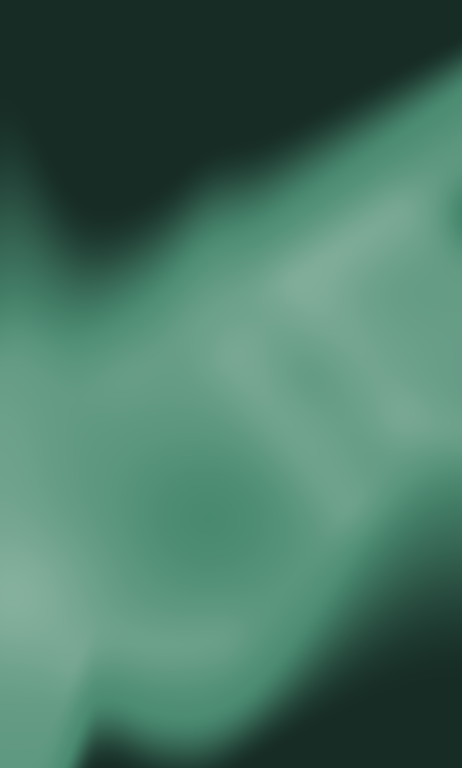
A Shadertoy shader for this background:

```glsl
#define DARK vec3(0.088, 0.172, 0.145)
#define GREEN vec3(0.290, 0.545, 0.445)
#define PALE vec3(0.575, 0.725, 0.660)
#define BASE_TONE 0.30
#define RIM_DEPTH 0.13

// Soft elliptical spot
float glow(vec2 p, vec2 center, vec2 radius) {
    vec2 d = (p - center) / radius;
    return exp(-dot(d, d));
}

// Soft ridge along the segment from a to b
float ridge(vec2 p, vec2 a, vec2 b, float width) {
    vec2 ab = b - a;
    float h = clamp(dot(p - a, ab) / dot(ab, ab), 0.0, 1.0);
    float d = length(p - a - ab * h) / width;
    return exp(-d * d);
}

// Pale-to-green variation inside the lit band
float bandTone(vec2 p) {
    float tone = BASE_TONE;

    // Broad light areas
    tone += 0.24 * glow(p, vec2(0.42, 0.62), vec2(0.22, 0.20));
    tone += 0.48 * glow(p, vec2(0.02, 0.22), vec2(0.11, 0.10));
    tone += 0.18 * glow(p, vec2(0.00, 0.40), vec2(0.07, 0.13));
    tone += 0.08 * glow(p, vec2(0.156, 0.52), vec2(0.05));

    // Folds
    tone += 0.20 * ridge(p, vec2(0.51, 0.72), vec2(0.39, 0.635), 0.045);
    tone += 0.10 * ridge(p, vec2(0.43, 0.59), vec2(0.52, 0.465), 0.040);
    tone += 0.14 * ridge(p, vec2(0.53, 0.455), vec2(0.62, 0.425), 0.040);
    tone += 0.20 * ridge(p, vec2(0.31, 0.53), vec2(0.45, 0.34), 0.045);
    tone += 0.18 * ridge(p, vec2(0.11, 0.14), vec2(0.28, 0.16), 0.050);

    // Deeper hollows
    tone -= 0.34 * glow(p, vec2(0.273, 0.33), vec2(0.12, 0.11));
    tone -= 0.10 * glow(p, vec2(0.53, 0.62), vec2(0.08, 0.06));
    tone -= 0.13 * glow(p, vec2(0.40, 0.51), vec2(0.06, 0.05));
    tone -= 0.60 * glow(p, vec2(0.62, 0.72), vec2(0.04, 0.05));
    return clamp(tone, -0.2, 1.0);
}

void mainImage(out vec4 fragColor, in vec2 fragCoord) {
    vec2 p = fragCoord / iResolution.y;

    // Upper edge: a diagonal that softens and lifts at the left
    float leftLift = exp(-pow(p.x / 0.08, 2.0));
    float shoulder = exp(-pow((p.x - 0.27) / 0.05, 2.0));
    float topEdge = 0.555 + 0.60 * p.x + 0.15 * leftLift + 0.02 * shoulder;
    float topSoft = 0.095 - 0.09 * p.x + 0.085 * leftLift;
    float topDepth = topEdge - p.y + topSoft;

    // Lower edge: rises to the right and drops away at the left
    float rise = smoothstep(0.24, 0.60, p.x);
    float drop = 1.0 - smoothstep(0.03, 0.13, p.x);
    float lowEdge = 0.02 + 0.245 * rise - 0.16 * drop
                  + 0.025 * exp(-pow((p.x - 0.14) / 0.05, 2.0));
    float lowSoft = 0.05 + 0.11 * smoothstep(0.30, 0.60, p.x);
    float lowDepth = p.y - lowEdge + lowSoft;

    // Light fades to dark across both edges
    float light = smoothstep(0.0, 2.0 * topSoft, topDepth)
                * smoothstep(0.0, 2.0 * lowSoft, lowDepth);

    // The rim stays a purer green
    float rim = smoothstep(0.0, RIM_DEPTH, topDepth - 1.4 * topSoft)
              * smoothstep(0.0, RIM_DEPTH, lowDepth - 1.4 * lowSoft);

    vec3 band = mix(GREEN, PALE, bandTone(p) * rim);
    fragColor = vec4(mix(DARK, band, light), 1.0);
}
```
